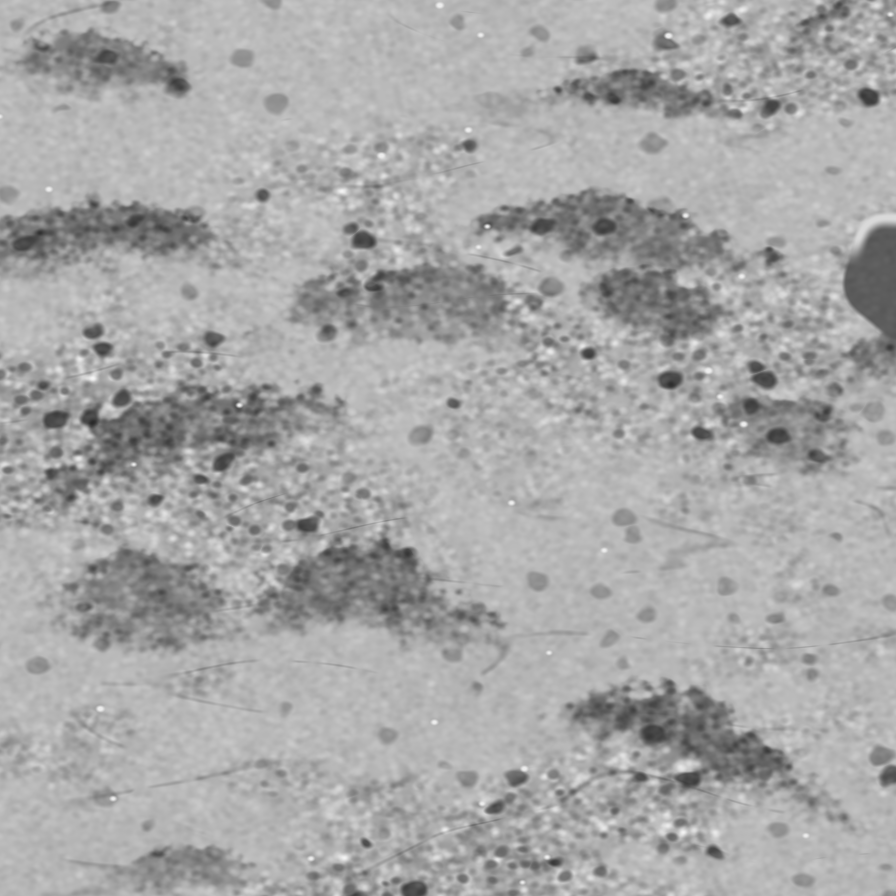
A WebGL 1 fragment shader for this texture:

```glsl
precision highp float;
// Grey dusty ground seen at a low angle: pale soil with fine grain, dark
// lens-shaped hollows, pebbles, bright specks and a boulder at the edge.
// Built from scattered-kernel cellular noise and jittered cells of shapes.

uniform vec2 u_resolution;

const float SOIL_TONE = 0.728;
const float HOLLOW_TONE = 0.40;
const float PEBBLE_TONE = 0.25;
const float SPECK_TONE = 0.93;
const float BOULDER_TONE = 0.36;
const float GRAIN_SCALE = 150.0;        // grains across the canvas
const float SMOOTH_GRAIN = 0.036;       // grain contrast on smooth soil
const float ROUGH_GRAIN = 0.105;        // added contrast on rough soil
const float ROUGH_DARKENING = 0.075;
const vec2 HOLLOW_GRID = vec2(3.2, 7.0);
const float HOLLOW_CHANCE = 0.55;
const vec2 BOULDER_CENTRE = vec2(1.005, 0.695);
const vec2 BOULDER_SIZE = vec2(0.062, 0.070);

vec3 hash3(vec2 p) {
  vec3 q = fract(vec3(p.xyx) * vec3(0.1031, 0.1030, 0.0973));
  q += dot(q, q.yxz + 33.33);
  return fract((q.xxy + q.yzz) * q.zyx);
}

// Cellular noise: one soft bump of random sign per cell, about -1 to 1.
float bumps(vec2 p) {
  vec2 cell = floor(p);
  float sum = 0.0;
  for (int j = -1; j <= 1; j++)
    for (int i = -1; i <= 1; i++) {
      vec2 id = cell + vec2(float(i), float(j));
      vec3 h = hash3(id + 71.0);
      vec2 d = p - id - h.xy;
      float k = max(0.0, 1.0 - dot(d, d));
      sum += (2.0 * h.z - 1.0) * k * k;
    }
  return sum;
}

// Coverage of rounded stones, present in a share of the cells.
float stones(vec2 p, float share, float radius, float edge) {
  vec2 cell = floor(p);
  float cover = 0.0;
  for (int j = -1; j <= 1; j++)
    for (int i = -1; i <= 1; i++) {
      vec2 id = cell + vec2(float(i), float(j));
      vec3 h = hash3(id + 13.0);
      vec2 d = (p - id - h.xy) * vec2(0.85, 1.1);
      float r = radius * (0.6 + 0.7 * fract(h.z * 57.0));
      float inside = 1.0 - smoothstep(r - edge, r + edge, length(d));
      cover = max(cover, inside * step(h.z, share));
    }
  return cover;
}

// Arched, tilted lenses with a crisp upper rim and a fading lower side.
float hollows(vec2 uv, float ragged) {
  vec2 cell = floor(uv * HOLLOW_GRID);
  float cover = 0.0;
  for (int j = -1; j <= 1; j++)
    for (int i = -1; i <= 1; i++) {
      vec2 id = cell + vec2(float(i), float(j));
      vec3 place = hash3(id + 5.0);
      vec3 form = hash3(id + 37.0);
      vec2 q = uv - (id + 0.2 + 0.6 * place.xy) / HOLLOW_GRID;
      vec2 size = vec2(0.055 + 0.10 * form.x, 0.017 + 0.026 * form.y);
      q.y += (0.5 * form.z - 0.25) * q.x + 1.2 * q.x * q.x;
      float fade = mix(0.55, 0.2, smoothstep(-0.5, 0.5, q.y / size.y));
      float d = length(q / size) + ragged;
      float inside = 1.0 - smoothstep(1.0 - fade, 1.0 + fade, d);
      float depth = 0.5 + 0.5 * fract(place.z * 31.0);
      cover = max(cover, inside * depth * step(place.z, HOLLOW_CHANCE));
    }
  return cover;
}

void main() {
  vec2 uv = gl_FragCoord.xy / u_resolution;

  // Layered sines bend the ground into gentle folds.
  vec2 ground = uv;
  ground.y += 0.018 * sin(7.0 * uv.x + 3.0 * uv.y)
            + 0.008 * sin(17.0 * uv.x - 9.0 * uv.y + 1.0);

  float fine = bumps(uv * GRAIN_SCALE * vec2(0.9, 1.1));
  float clod = bumps(uv * vec2(55.0, 75.0) + 9.0);
  float patchy = bumps(ground * vec2(13.0, 24.0) + 21.0);
  float broad = bumps(ground * vec2(3.5, 6.0) + 40.0);
  float fold = bumps(ground * vec2(5.0, 22.0) + 63.0);

  // Soil: smooth drifts, rough belts and thin creases along the folds.
  float rough = smoothstep(-0.25, 0.75,
      broad + 0.45 * patchy + 0.35 * (0.55 - uv.y));
  float tone = SOIL_TONE + 0.018 * broad + 0.014 * clod;
  tone += fine * (SMOOTH_GRAIN + ROUGH_GRAIN * rough);
  tone -= rough * (ROUGH_DARKENING - 0.06 * clod);
  float crease = 1.0 - smoothstep(0.0, 0.07, abs(fold - 0.12));
  tone -= 0.10 * crease * smoothstep(0.0, 0.6, patchy + 0.5 * clod);

  // Hollows keep the grain, so pale grains break up their shade.
  float hollow = hollows(ground, 0.28 * patchy + 0.22 * clod + 0.10 * fine);
  float hollowTone = HOLLOW_TONE + 0.12 * fine + 0.08 * clod;
  tone = mix(tone, hollowTone, hollow);

  // Pebbles gather on rough soil and around hollows.
  float gather = clamp(0.35 + rough + hollow, 0.0, 1.0);
  float bend = 0.10 * clod;
  float pebble = stones(uv * 27.0 + bend, 0.14, 0.25, 0.10);
  float gravel = stones(uv * 62.0 + bend, 0.13, 0.32, 0.18);
  tone = mix(tone, PEBBLE_TONE + 0.05 * fine, 0.9 * pebble * gather);
  tone = mix(tone, PEBBLE_TONE + 0.10, 0.75 * gravel * rough);

  float speck = stones(uv * 48.0 + 90.0, 0.010, 0.17, 0.10);
  tone = mix(tone, SPECK_TONE, speck);

  // Boulder: smooth shaded face with a lit upper left rim.
  vec2 b = (uv - BOULDER_CENTRE) / BOULDER_SIZE;
  float reach = length(b) + 0.05 * sin(5.0 * atan(b.y, -b.x));
  float body = 1.0 - smoothstep(0.95, 1.05, reach);
  float lit = smoothstep(0.72, 0.92, reach) * smoothstep(0.35, 0.8, b.y - 0.3 * b.x);
  tone = mix(tone, mix(BOULDER_TONE + 0.02 * fine, 0.85, lit), body);

  gl_FragColor = vec4(vec3(clamp(tone, 0.14, 0.96)), 1.0);
}
```
